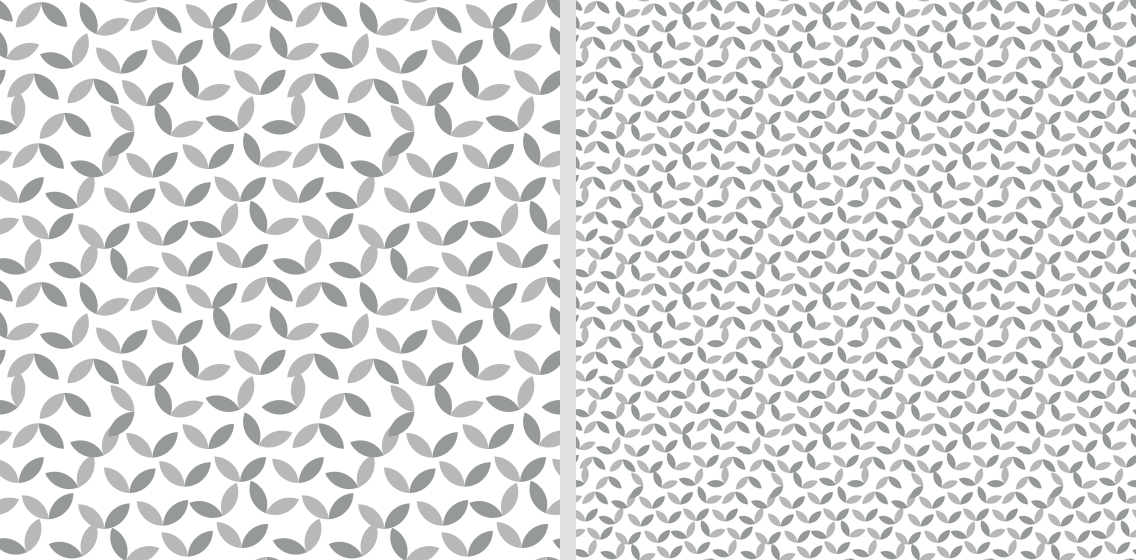
Left, the tile; right, the same tile 2 across and 2 down.
Give the GLSL for this pattern, as a Shadertoy shader.

```glsl
#define TILES 2.0             // pattern repeats across the canvas
#define GRID vec2(5.0, 8.0)   // sprigs per repeat, rows must be even
#define LEAF_LENGTH 0.064     // half length of a leaf
#define LEAF_WIDTH 0.0258     // half width of a leaf
#define LEAF_SPREAD 0.80      // angle from sprig axis to leaf
#define JOINT_OFFSET 0.048    // sprig centre to leaf joint
#define JITTER 0.016
#define SWAY 0.024
#define ODD_TURNS 0.5         // share of tilted sprigs in even rows
#define PAPER vec3(1.0)
#define LIGHT_LEAF vec3(0.72, 0.72, 0.725)
#define DARK_LEAF vec3(0.587, 0.6, 0.602)

const float TAU = 6.2831853;

float hash(vec2 p) {
    return fract(sin(dot(p, vec2(127.1, 311.7))) * 43758.5453);
}

vec2 direction(float angle) {
    return vec2(cos(angle), sin(angle));
}

// Pointed leaf starting at the origin: the overlap of two circles
float leafDistance(vec2 p, float angle) {
    vec2 axis = direction(angle);
    float along = dot(p, axis) - LEAF_LENGTH;
    float across = abs(dot(p, vec2(-axis.y, axis.x)));
    float radius = (LEAF_LENGTH * LEAF_LENGTH + LEAF_WIDTH * LEAF_WIDTH)
                 / (2.0 * LEAF_WIDTH);
    return length(vec2(along, across + radius - LEAF_WIDTH)) - radius;
}

// Sprig axis as a share of a turn, and the side of its dark leaf
vec2 sprigPose(vec2 cell) {
    float pick = hash(cell + 17.3);
    float evenRow = 1.0 - mod(cell.y, 2.0);
    if (hash(cell + 41.9) < ODD_TURNS * evenRow) {
        float eighths = 1.0 + floor(pick * 5.0);
        return vec2(eighths / 8.0, eighths < 2.5 ? -1.0 : 1.0);
    }
    if (pick < 0.38) return vec2(0.25, -1.0);
    if (pick < 0.58) return vec2(0.187, 1.0);
    if (pick < 0.78) return vec2(0.313, 1.0);
    return vec2(0.75, 1.0);
}

// Evenly spread centre: bricks, a smooth wrapping sway and a small jitter
vec2 sprigCentre(vec2 id, vec2 cell) {
    float brick = mod(cell.y, 2.0) * 0.5 - 0.25;
    vec2 centre = (id + vec2(0.5 + brick, 0.5)) / GRID;
    vec2 jitter = vec2(hash(cell + 5.7), hash(cell + 29.1)) - 0.5;
    return centre + SWAY * sin(TAU * centre.yx + vec2(0.6, 2.1)) + JITTER * jitter;
}

void mainImage(out vec4 fragColor, in vec2 fragCoord) {
    float pixel = TILES / iResolution.y;
    vec2 p = fract(fragCoord * pixel);
    vec2 home = floor(p * GRID);
    float lightDist = 1.0;
    float darkDist = 1.0;

    // Nearest light and dark leaf among the neighbouring sprigs
    for (int j = -2; j <= 2; j++) {
        for (int i = -1; i <= 1; i++) {
            vec2 id = home + vec2(i, j);
            vec2 cell = mod(id, GRID);
            vec2 pose = sprigPose(cell);
            float angle = TAU * pose.x + 0.1 * (hash(cell + 63.5) - 0.5);
            vec2 q = p - sprigCentre(id, cell) + JOINT_OFFSET * direction(angle);
            float spread = LEAF_SPREAD * pose.y;
            darkDist = min(darkDist, leafDistance(q, angle + spread));
            lightDist = min(lightDist, leafDistance(q, angle - spread));
        }
    }

    // Flat colours with edges one pixel soft
    vec3 color = mix(PAPER, LIGHT_LEAF, clamp(0.5 - lightDist / pixel, 0.0, 1.0));
    color = mix(color, DARK_LEAF, clamp(0.5 - darkDist / pixel, 0.0, 1.0));
    fragColor = vec4(color, 1.0);
}
```
